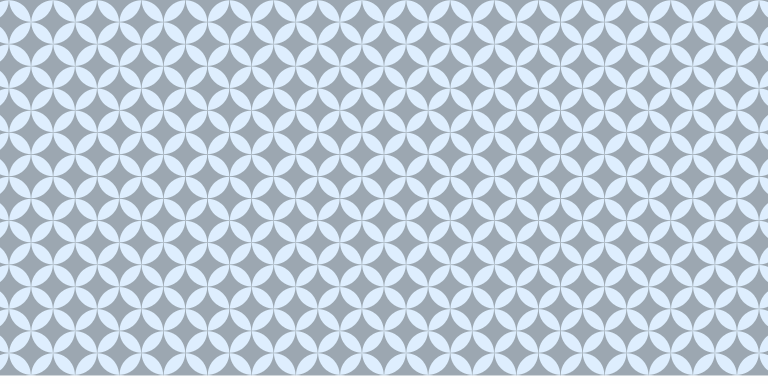
Write a Shadertoy shader that draws this pattern.

```glsl
// Interlocking circles forming pale diagonal petals on grey, above a plain white strip.
#define RADIUS 0.05745      // circle radius, in canvas heights
#define PETAL_INSET 0.013   // gap around each petal, in radii
#define STRIP_HEIGHT 0.0222 // bottom strip, in canvas heights
#define PETAL_COLOR vec3(0.87, 0.935, 0.995)
#define GROUND_COLOR vec3(0.61, 0.655, 0.693)
#define STRIP_COLOR vec3(0.995)

// Signed distance to the petal in the cell holding p, in radii.
// Circles sit on integer points whose coordinates have an even sum.
float petalDistance(vec2 p) {
    vec2 cell = floor(p);
    vec2 local = p - cell;
    // Mirror alternate cells so the circle centres lie at (0,0) and (1,1).
    if (mod(cell.x + cell.y, 2.0) > 0.5) local.x = 1.0 - local.x;
    return max(length(local), length(1.0 - local)) - (1.0 - PETAL_INSET);
}

// Antialiased coverage of the inside of a shape.
float coverage(float dist, float pixel) {
    return clamp(0.5 - dist / pixel, 0.0, 1.0);
}

void mainImage(out vec4 fragColor, in vec2 fragCoord) {
    float pixel = 1.0 / iResolution.y;
    vec2 uv = fragCoord * pixel;

    // The lattice is centred across and hangs from the top edge.
    vec2 p = vec2(uv.x - 0.5 * iResolution.x * pixel, 1.0 - uv.y) / RADIUS;
    float petal = coverage(petalDistance(p), pixel / RADIUS);
    vec3 color = mix(GROUND_COLOR, PETAL_COLOR, petal);

    // Plain strip along the bottom.
    color = mix(color, STRIP_COLOR, coverage(uv.y - STRIP_HEIGHT, pixel));
    fragColor = vec4(color, 1.0);
}
```
